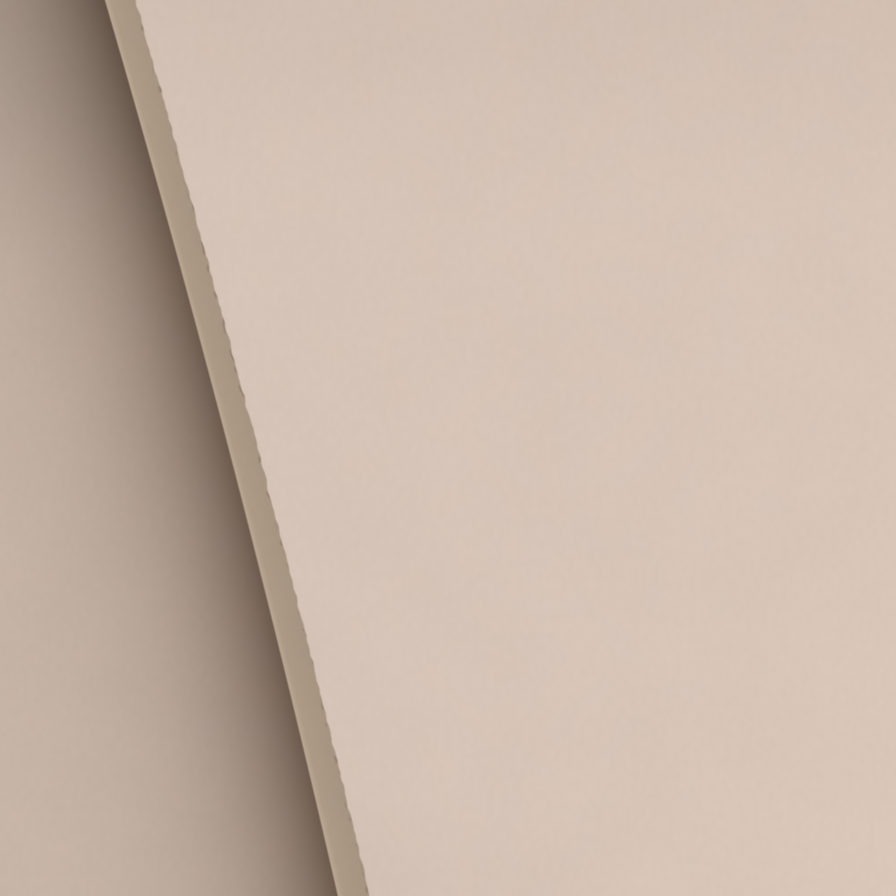
Write a Shadertoy shader that draws this texture.

```glsl
// Beige card with a cut bevelled edge, casting a soft shadow on the card below.

const vec3 CARD_COLOR   = vec3(0.840, 0.768, 0.720);
const vec3 BASE_COLOR   = vec3(0.785, 0.715, 0.660);
const vec3 SHADOW_COLOR = vec3(0.425, 0.355, 0.305);
const vec3 BEVEL_COLOR  = vec3(0.665, 0.595, 0.520);
const vec3 FLECK_COLOR  = vec3(0.480, 0.410, 0.350);
// Edge curves: x at the top, slope down the canvas, outward bow
const vec3 OUTER_EDGE = vec3(0.117, 0.260, 0.032);
const vec3 INNER_EDGE = vec3(0.151, 0.262, 0.022);
const float SHADOW_REACH = 0.090;
const float EDGE_WEAR    = 0.0022;
const float GRAIN_AMOUNT = 0.020;
const float MOTTLE_AMOUNT = 0.016;

vec2 hashGradient(vec2 cell) {
    vec3 p = fract(cell.xyx * vec3(0.1031, 0.1030, 0.0973));
    p += dot(p, p.yzx + 33.33);
    float angle = 6.28318 * fract((p.x + p.y) * p.z);
    return vec2(cos(angle), sin(angle));
}

// Gradient noise, roughly -0.7 to 0.7
float gradientNoise(vec2 p) {
    vec2 cell = floor(p);
    vec2 f = p - cell;
    vec2 u = f * f * f * (f * (f * 6.0 - 15.0) + 10.0);
    float a = dot(hashGradient(cell), f);
    float b = dot(hashGradient(cell + vec2(1, 0)), f - vec2(1, 0));
    float c = dot(hashGradient(cell + vec2(0, 1)), f - vec2(0, 1));
    float d = dot(hashGradient(cell + vec2(1, 1)), f - vec2(1, 1));
    return mix(mix(a, b, u.x), mix(c, d, u.x), u.y);
}

float fractalNoise(vec2 p) {
    float sum = 0.0;
    float amplitude = 0.5;
    for (int octave = 0; octave < 4; octave++) {
        sum += amplitude * gradientNoise(p);
        p = p * 2.03 + 17.3;
        amplitude *= 0.5;
    }
    return sum;
}

float edgeX(vec3 edge, float down) {
    return edge.x + edge.y * down + edge.z * down * (1.0 - down);
}

// Lower card: darkest beside the bevel, fading to the left
vec3 lowerCard(vec2 uv, float gap) {
    float light = 1.0 - exp(-max(gap, 0.0) / SHADOW_REACH);
    vec3 color = mix(SHADOW_COLOR, BASE_COLOR, light);
    return color * (1.0 - 0.09 * smoothstep(0.65, 1.0, uv.y));
}

// Upper card: even light, warmer toward the lower right
vec3 upperCard(vec2 uv) {
    vec3 color = CARD_COLOR;
    color += vec3(0.022, 0.015, 0.004) * (uv.x - 0.5) * (1.2 - uv.y);
    color -= 0.022 * smoothstep(0.75, 1.05, uv.y);
    color -= 0.014 * smoothstep(0.15, 0.0, uv.y) * smoothstep(0.8, 0.3, uv.x);
    return color;
}

// Cut edge: slightly brighter along its outer rim, with worn dark flecks
vec3 bevel(vec2 uv, float across) {
    vec3 color = BEVEL_COLOR * (1.0 + 0.05 * (0.5 - across));
    color *= 1.0 + 0.07 * smoothstep(0.22, 0.0, across);
    float fleck = smoothstep(0.12, 0.4, gradientNoise(uv * vec2(90.0, 75.0)));
    return mix(color, FLECK_COLOR, 0.55 * fleck * smoothstep(0.86, 1.0, across));
}

void mainImage(out vec4 fragColor, in vec2 fragCoord) {
    vec2 uv = fragCoord / iResolution.xy;
    float pixel = 1.0 / iResolution.x;
    float down = 1.0 - uv.y;

    // Edges, the inner one a little ragged
    float outer = edgeX(OUTER_EDGE, down);
    float inner = edgeX(INNER_EDGE, down);
    inner += EDGE_WEAR * gradientNoise(vec2(3.7, uv.y * 85.0));
    float across = clamp((uv.x - outer) / (inner - outer), 0.0, 1.0);

    // Layers from the bottom up
    float soft = max(pixel, 0.0015);
    vec3 color = lowerCard(uv, outer - uv.x);
    color = mix(color, bevel(uv, across), smoothstep(-soft, soft, uv.x - outer));
    color = mix(color, upperCard(uv), smoothstep(-soft, soft, uv.x - inner));

    // Paper: broad mottling and fine, slightly upright fibres
    float mottle = fractalNoise(uv * 9.0);
    float grain = fractalNoise(uv * vec2(125.0, 85.0) + 5.0);
    float tint = gradientNoise(uv * 24.0 + 40.0);
    color *= 1.0 + MOTTLE_AMOUNT * mottle + GRAIN_AMOUNT * grain;
    color += 0.005 * tint * vec3(0.6, 0.0, -1.0);

    fragColor = vec4(clamp(color, 0.0, 1.0), 1.0);
}
```
